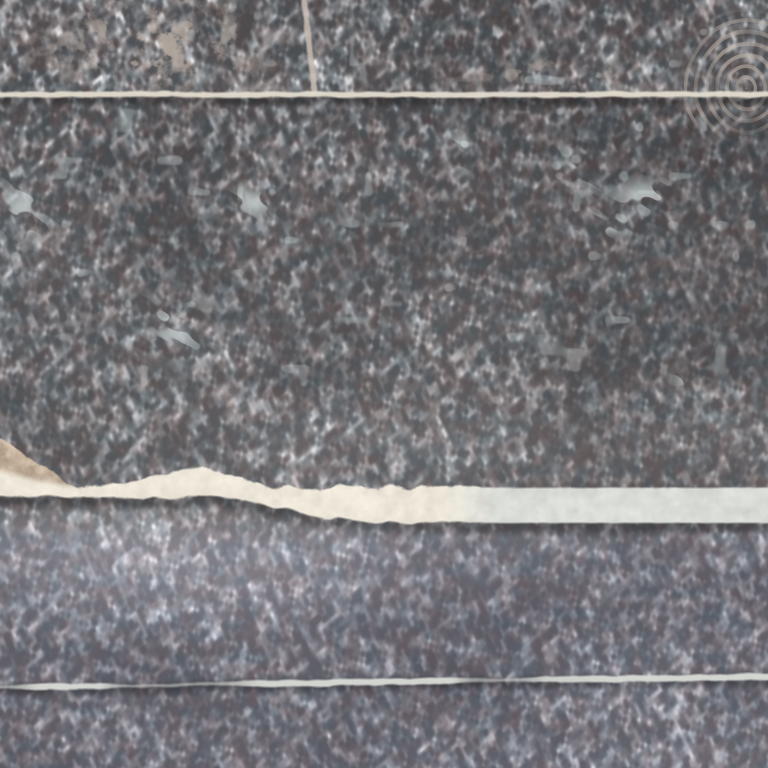
Write a Shadertoy shader that draws this texture.

```glsl
const vec3 STONE = vec3(0.405, 0.400, 0.410);
const vec3 CREAM = vec3(0.93, 0.905, 0.85);
const vec3 PALE_GROUT = vec3(0.85, 0.86, 0.84);
const vec3 TAN = vec3(0.76, 0.69, 0.61);
const vec3 CHALK = vec3(0.76, 0.79, 0.79);
const vec3 DUST = vec3(0.75, 0.70, 0.66);
const float TOP_JOINT = 0.877;
const float JOINT_HALF = 0.0036;
const float GRAIN_SCALE = 105.0;
const float GRAIN_CONTRAST = 0.56;
const float RIDGE_SPACING = 0.0135;
const float SOFTNESS = 0.0013;

// Scuff clusters: centre, then horizontal and vertical spread
const int SCUFFS = 9;
const vec4 SCUFF[SCUFFS] = vec4[SCUFFS](
    vec4(0.75, 0.785, 0.034, 0.026), vec4(0.79, 0.708, 0.045, 0.014),
    vec4(0.03, 0.725, 0.035, 0.040), vec4(0.23, 0.575, 0.045, 0.040),
    vec4(0.33, 0.735, 0.035, 0.018), vec4(0.60, 0.805, 0.012, 0.025),
    vec4(0.90, 0.505, 0.022, 0.016), vec4(0.965, 0.247, 0.020, 0.008),
    vec4(0.84, 0.745, 0.045, 0.020));

float hash(vec2 p) {
    vec3 q = fract(p.xyx * vec3(0.1031, 0.1030, 0.0973));
    q += dot(q, q.yzx + 33.33);
    return fract((q.x + q.y) * q.z);
}

float noise(vec2 p) {
    vec2 i = floor(p), f = fract(p);
    f = f * f * (3.0 - 2.0 * f);
    return mix(mix(hash(i), hash(i + vec2(1, 0)), f.x),
               mix(hash(i + vec2(0, 1)), hash(i + vec2(1, 1)), f.x), f.y);
}

float fbm(vec2 p) {
    float sum = 0.0, amp = 0.5;
    for (int i = 0; i < 4; i++) {
        sum += amp * noise(p);
        p = mat2(1.6, 1.2, -1.2, 1.6) * p + 17.3;
        amp *= 0.5;
    }
    return sum / 0.9375;
}

float blob(vec2 p, vec2 centre, vec2 spread) {
    vec2 d = (p - centre) / spread;
    return exp(-dot(d, d));
}

// Antialiased coverage of a signed distance
float cover(float d) {
    float w = SOFTNESS + 0.7 / iResolution.y;
    return smoothstep(w, -w, d);
}

vec3 stone(vec2 p) {
    // Slanted fine grain over broad cloudy shading
    vec2 q = mat2(0.85, -0.53, 0.40, 0.64) * p * GRAIN_SCALE;
    float grain = 0.58 * noise(q) + 0.42 * noise(q * 1.9 + 41.0) - 0.5;
    float cloud = fbm(p * vec2(5.0, 9.0) + 3.0) - 0.5;
    float tone = 0.16 * cloud;
    tone -= 0.045 * smoothstep(0.64, 0.86, p.y) * step(p.y, TOP_JOINT);
    tone += 0.045 * blob(p, vec2(0.75, 0.41), vec2(0.6, 0.07));
    tone += 0.13 * blob(p, vec2(0.2, 0.275), vec2(0.45, 0.075));
    tone += 0.045 * smoothstep(0.35, 0.30, p.y);
    float contrast = GRAIN_CONTRAST * (0.8 + 0.7 * cloud + 0.25 * step(TOP_JOINT, p.y));
    vec3 col = STONE + tone + contrast * (grain + 1.5 * grain * grain);

    // Faint rosy and violet mineral tint
    float tint = noise(p * 70.0 + 9.0) - 0.5;
    col += tint * vec3(0.045, -0.012, -0.025);
    col += vec3(-0.004, -0.002, 0.022) * smoothstep(0.34, 0.28, p.y);
    return col;
}

vec3 addWear(vec3 col, vec2 p) {
    // Dusty flecks on the upper slabs
    float fleck = smoothstep(0.48, 0.72, fbm(p * 60.0));
    float dusty = blob(p, vec2(0.20, 0.94), vec2(0.14, 0.06))
                + 0.7 * blob(p, vec2(0.73, 0.90), vec2(0.12, 0.025));
    col = mix(col, DUST, 0.85 * fleck * min(dusty, 1.0) * step(TOP_JOINT, p.y));

    // Chalky scuffs in broken slanted dabs
    float scuff = 0.0;
    for (int i = 0; i < SCUFFS; i++) scuff += blob(p, SCUFF[i].xy, SCUFF[i].zw);
    vec2 q = mat2(0.8, 0.5, -0.6, 0.8) * p;
    float dab = smoothstep(0.54, 0.72, noise(q * vec2(55.0, 90.0) + 5.0));
    float stray = 0.4 * smoothstep(0.83, 0.95, noise(p * 48.0)) * smoothstep(0.3, 0.6, p.y);
    col = mix(col, CHALK, clamp(0.85 * dab * min(scuff, 1.0) + stray, 0.0, 0.9));

    // Curved ridges at the upper right
    vec2 d = p - vec2(0.972, 0.885);
    float radius = length(d * vec2(1.0, 0.9)) + 0.004 * noise(p * 30.0);
    float ridge = smoothstep(0.1, 0.8, cos(6.28318 * radius / RIDGE_SPACING));
    float patchMask = smoothstep(0.10, 0.075, radius) * smoothstep(-0.075, -0.03, d.y);
    return mix(col, DUST, 0.65 * ridge * patchMask * (0.4 + 0.6 * noise(p * 45.0)));
}

vec3 addJoints(vec3 col, vec2 p) {
    float rough = noise(vec2(p.x * 45.0, 2.0)) - 0.5;
    float fray = fbm(p * 75.0) - 0.5;

    // Thin joints around the upper slabs
    float across = abs(p.y - TOP_JOINT + 0.002 * rough) - JOINT_HALF - 0.002 * fray;
    float upright = abs(p.x - mix(0.410, 0.396, (p.y - TOP_JOINT) / 0.123)) - 0.0038 - 0.004 * fray;
    upright = max(upright, TOP_JOINT - p.y);
    col *= 1.0 - 0.25 * smoothstep(0.012, 0.0, abs(p.y - TOP_JOINT + 0.008));
    col = mix(col, DUST + 0.05, 0.85 * cover(upright));
    col = mix(col, CREAM - 0.04, 0.95 * cover(across));

    // Broad joint, ragged at the left and straight at the right
    float ragged = smoothstep(0.66, 0.56, p.x);
    float wobble = ragged * (0.009 * rough + 0.005 * fray) + 0.002 * fray;
    float bump = (p.x - 0.24) / 0.075;
    float wedge = 0.062 * clamp(1.0 - p.x / 0.1, 0.0, 1.0);
    float top = 0.365 + 0.024 * exp(-bump * bump) + wedge + wobble;
    float bottom = mix(0.353, 0.319, smoothstep(0.25, 0.50, p.x)) + 0.6 * wobble;
    col *= 1.0 - 0.28 * smoothstep(0.016, 0.0, abs(p.y - bottom + 0.005));
    vec3 grout = mix(PALE_GROUT, CREAM, ragged) + 0.11 * fray;
    float tanEdge = smoothstep(0.0, 0.012, p.y - 0.358 - 0.35 * wedge) * smoothstep(0.105, 0.085, p.x);
    grout = mix(grout, TAN + 0.3 * fray, tanEdge);
    col = mix(col, grout, cover(max(p.y - top, bottom - p.y)));

    // Worn lower joint with a shaded lip
    float line = mix(0.105, 0.119, p.x) + 0.002 * rough;
    float wear = smoothstep(0.22, 0.62, noise(vec2(p.x * 11.0, 7.0)));
    float thin = abs(p.y - line) - mix(0.002, 0.0042, wear) - 0.002 * fray;
    col *= 1.0 - 0.28 * smoothstep(0.014, 0.0, abs(p.y - line + 0.004));
    return mix(col, PALE_GROUT, mix(0.5, 0.95, wear) * cover(thin));
}

void mainImage(out vec4 fragColor, in vec2 fragCoord) {
    vec2 p = fragCoord / iResolution.xy;
    vec3 col = addJoints(addWear(stone(p), p), p);
    fragColor = vec4(clamp(col, 0.0, 1.0), 1.0);
}
```
